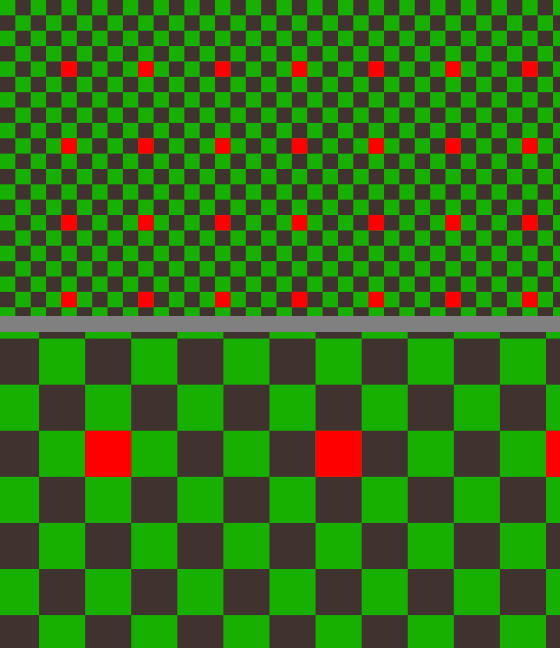
Top, the full canvas; bottom, a detail of the centre.
A Shadertoy shader for this pattern:

```glsl
// Two-colour checkerboard with a red accent square in every fifth row and column.
// Smoothed square waves multiply into the checker; a repeated box distance
// marks the accents. Cells are counted from the top left corner.

#define CELLS_DOWN (144.0 / 7.0)   // cells in the canvas height
#define ACCENT_STEP 5.0            // cells between accents
#define ACCENT_CELL 4.0            // index of the accent cell in each step
#define EDGE_PIXELS 1.0            // width of the edge smoothing
#define GREEN vec3(0.090, 0.690, 0.000)
#define BROWN vec3(0.250, 0.200, 0.184)
#define RED   vec3(1.000, 0.000, 0.000)

// Square wave per axis: +1 in even cells, -1 in odd ones, ramped at the edges
vec2 squareWave(vec2 p, float edge) {
    vec2 edgeDistance = 0.5 - abs(fract(p) - 0.5);
    vec2 side = 1.0 - 2.0 * mod(floor(p), 2.0);
    return side * clamp(2.0 * edgeDistance / edge, 0.0, 1.0);
}

// Coverage of one unit cell, repeated every ACCENT_STEP cells
float accentMask(vec2 p, float edge) {
    vec2 local = mod(p - ACCENT_CELL - 0.5 + 0.5 * ACCENT_STEP, ACCENT_STEP)
               - 0.5 * ACCENT_STEP;
    vec2 coverage = clamp(0.5 + (0.5 - abs(local)) / edge, 0.0, 1.0);
    return coverage.x * coverage.y;
}

void mainImage(out vec4 fragColor, in vec2 fragCoord) {
    // Cell coordinates, with y running down from the top
    float cellsPerPixel = CELLS_DOWN / iResolution.y;
    vec2 p = vec2(fragCoord.x, iResolution.y - fragCoord.y) * cellsPerPixel;
    float edge = EDGE_PIXELS * cellsPerPixel;

    // Checker, then accents on top
    vec2 wave = squareWave(p, edge);
    vec3 color = mix(BROWN, GREEN, 0.5 + 0.5 * wave.x * wave.y);
    color = mix(color, RED, accentMask(p, edge));

    fragColor = vec4(color, 1.0);
}
```
